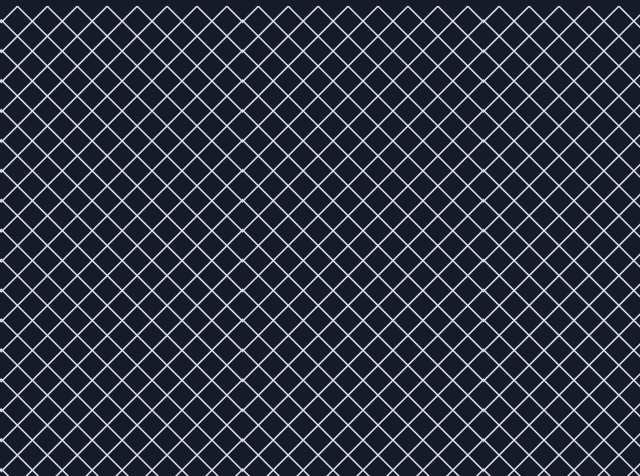
Reproduce this pattern procedurally as a Shadertoy shader.

```glsl
// Fine pale diagonal lattice on dark navy, drawn as wide vertical panels.
// Each panel restarts the lattice slightly out of step, so the crossings
// double into small bright wedges at the seams; the top edge is trimmed.

#define CANVAS_HEIGHT 380.0   // all lengths are in 1/380 of the height
#define PITCH 23.89           // distance between crossings in a row
#define LINE_WIDTH 1.2
#define PANEL_WIDTH 192.3
#define FIRST_SEAM 0.9        // x of the leftmost panel seam
#define NODE_INSET 1.07       // first crossing, measured from its seam
#define NODE_DROP 16.93       // first seam crossing, measured from the top
#define TOP_MARGIN 4.75       // bare strip above the lattice
#define GROUND vec3(0.083, 0.108, 0.158)
#define THREAD vec3(0.87, 0.88, 0.93)

// Coverage of an edge at signed distance d (positive inside)
float cover(float d, float pixel) {
    return clamp(0.5 + d / pixel, 0.0, 1.0);
}

// Two families of diagonals crossing at the origin, PITCH apart
float lattice(vec2 p, float pixel) {
    vec2 diagonal = vec2(p.x + p.y, p.x - p.y) / PITCH;
    vec2 dist = abs(fract(diagonal + 0.5) - 0.5) * PITCH * sqrt(0.5);
    float rising = cover(0.5 * LINE_WIDTH - dist.y, pixel);
    float falling = cover(0.5 * LINE_WIDTH - dist.x, pixel);
    return 1.0 - (1.0 - rising) * (1.0 - falling);
}

void mainImage(out vec4 fragColor, in vec2 fragCoord) {
    float pixel = CANVAS_HEIGHT / iResolution.y;
    vec2 pos = fragCoord * pixel;
    float depth = CANVAS_HEIGHT - pos.y;

    // Signed offset from the nearest seam
    float halfPanel = 0.5 * PANEL_WIDTH;
    float seam = mod(pos.x - FIRST_SEAM + halfPanel, PANEL_WIDTH) - halfPanel;

    // Panels on either side, joined by a smoothed cut
    vec2 node = vec2(seam - NODE_INSET, depth - NODE_DROP);
    float leftPanel = lattice(node + vec2(PANEL_WIDTH, 0.0), pixel);
    float rightPanel = lattice(node, pixel);
    float ink = mix(leftPanel, rightPanel, cover(seam, pixel));

    // Trim the top
    ink *= cover(depth - TOP_MARGIN, pixel);

    fragColor = vec4(mix(GROUND, THREAD, ink), 1.0);
}
```
